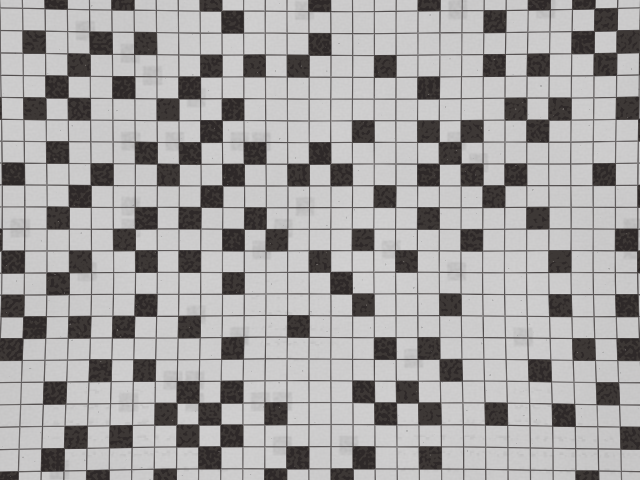
This pattern is drawn by a Shadertoy shader. Its source:

```glsl
// Blank crossword grid on newsprint: thin ruled lines, scattered inked squares.
// Squares sit where a cell's hash beats its four neighbours, so none share a side.
// Gradient noise adds grain, ink mottling, wavy ruling and faint show-through.

#define CELLS_DOWN 22.2
#define LINE_WIDTH 0.040
#define INK_LEVEL 0.63
#define SEED 17.0
#define LENS_BEND 0.031
#define PAGE_SPREAD 0.012
#define GRAIN 0.030
#define GHOST 0.060
#define PAPER vec3(0.808, 0.805, 0.806)
#define LINE_COLOR vec3(0.20, 0.18, 0.18)
#define INK_DARK vec3(0.18, 0.16, 0.16)
#define INK_WORN vec3(0.24, 0.22, 0.21)

float hash(vec2 p) {
    vec3 q = fract(vec3(p.xyx) * 0.1031 + SEED * 0.013);
    q += dot(q, q.yzx + 33.33);
    return fract((q.x + q.y) * q.z);
}

vec2 gradient(vec2 p) {
    float angle = 6.2832 * hash(p + 71.0);
    return vec2(cos(angle), sin(angle));
}

// Gradient noise, roughly -0.7 to 0.7
float noise(vec2 p) {
    vec2 i = floor(p), f = p - i;
    vec2 u = f * f * f * (f * (f * 6.0 - 15.0) + 10.0);
    vec2 e = vec2(1.0, 0.0);
    float low = mix(dot(gradient(i), f), dot(gradient(i + e), f - e), u.x);
    float high = mix(dot(gradient(i + e.yx), f - e.yx), dot(gradient(i + 1.0), f - 1.0), u.x);
    return mix(low, high, u.y);
}

// A cell is inked when its hash is high and a local maximum
bool isInked(vec2 id) {
    float h = hash(id);
    vec2 e = vec2(1.0, 0.0);
    float rival = max(max(hash(id + e), hash(id - e)), max(hash(id + e.yx), hash(id - e.yx)));
    return h > max(rival, INK_LEVEL);
}

// Slightly curved page, measured in cells
vec2 pageCoord(vec2 p) {
    vec2 c = p * CELLS_DOWN * (1.0 - LENS_BEND * dot(p, p));
    c.x *= 1.0 - PAGE_SPREAD * smoothstep(0.05, 0.45, -p.y);
    c += 0.035 * vec2(noise(c * 0.22), noise(c * 0.22 + 40.0));
    return c + 0.5;
}

// Coverage of the ruled lines, box filtered over a width of soft
float ruling(vec2 c, float soft) {
    vec2 d = abs(fract(c + 0.5) - 0.5);
    vec2 cover = clamp((0.5 * LINE_WIDTH - d) / soft + 0.5, 0.0, 1.0)
               - clamp((-0.5 * LINE_WIDTH - d) / soft + 0.5, 0.0, 1.0);
    cover *= 1.0 + 0.35 * vec2(noise(c * vec2(3.1, 0.7)), noise(c * vec2(0.7, 3.1)));
    return clamp(max(cover.x, cover.y), 0.0, 1.0);
}

// Coverage of inked squares among the four nearest cells
float inkedSquares(vec2 c, float soft) {
    vec2 base = floor(c - 0.5);
    float cover = 0.0;
    for (int j = 0; j < 2; j++)
    for (int i = 0; i < 2; i++) {
        vec2 id = base + vec2(i, j);
        vec2 edge = clamp((0.51 - abs(c - id - 0.5)) / soft + 0.5, 0.0, 1.0);
        if (isInked(id)) cover = max(cover, edge.x * edge.y);
    }
    return cover;
}

// Blurred squares and streaks showing through from the reverse side
float showThrough(vec2 c, vec2 p) {
    vec2 g = c * vec2(-1.0, 1.0) + vec2(0.3, 0.45);
    vec2 edge = smoothstep(0.5, 0.36, abs(fract(g) - 0.5));
    float squares = step(0.94, hash(floor(g) + 300.0)) * edge.x * edge.y;
    squares *= 0.75 + 0.6 * noise(c * 5.0);
    float rows = smoothstep(0.25, 0.45, abs(fract(c.y * 1.4) - 0.5));
    float dashes = smoothstep(0.0, 0.35, noise(vec2(c.x * 4.0, floor(c.y * 1.4) * 3.7)));
    float blocks = smoothstep(0.05, 0.3, noise(c * 0.16 + 9.0)) * smoothstep(0.0, 0.2, -p.y);
    return squares + 0.6 * rows * dashes * blocks;
}

void mainImage(out vec4 fragColor, in vec2 fragCoord) {
    vec2 p = (fragCoord - 0.5 * iResolution.xy) / iResolution.y;
    vec2 c = pageCoord(p);
    float pixel = CELLS_DOWN / iResolution.y;
    float soft = max(1.25 * pixel, 0.02);

    // Paper: broad shading, fibre grain and show-through
    float grain = noise(c * 8.0) + 0.6 * noise(c * vec2(2.5, 11.0));
    vec3 color = PAPER + 0.02 * noise(c * 0.18) + GRAIN * 0.5 * grain;
    color -= 0.03 * dot(p, p) + GHOST * showThrough(c, p);
    color -= 0.12 * smoothstep(0.50, 0.62, noise(c * 5.5 + 80.0));

    // Ruled lines
    color = mix(color, LINE_COLOR, ruling(c, soft));

    // Ink: uneven tone with a few pale specks
    float wear = noise(c * 6.0) + 0.35 * (hash(floor(c) + 500.0) - 0.5);
    vec3 ink = mix(INK_DARK, INK_WORN, smoothstep(-0.20, 0.12, wear));
    ink += 0.16 * smoothstep(0.48, 0.62, noise(c * 7.0 + 25.0));
    color = mix(color, ink, inkedSquares(c, soft));

    fragColor = vec4(color, 1.0);
}
```
